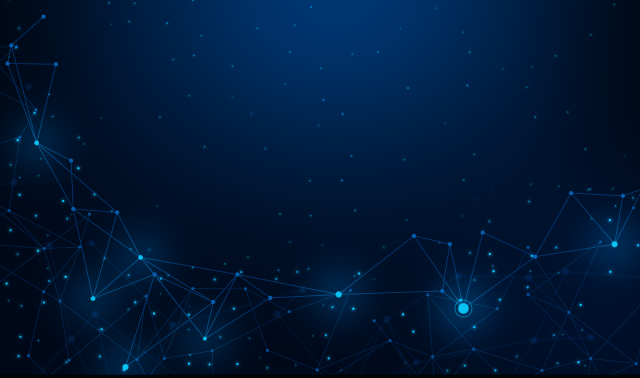
This background is drawn by a WebGL 2 fragment shader. Its source:

```glsl
#version 300 es
precision highp float;
// Night-blue backdrop with a glowing network of linked nodes along the left and lower edges.

uniform vec2 u_resolution;
out vec4 fragColor;

const vec3 NIGHT = vec3(0.0, 0.032, 0.095);
const vec3 SKY_GLOW = vec3(0.0, 0.180, 0.345);
const vec3 LINK_BLUE = vec3(0.02, 0.27, 0.56);
const vec3 NODE_BLUE = vec3(0.02, 0.36, 0.68);
const vec3 CYAN = vec3(0.03, 0.76, 0.95);

// Bright hubs: position and core radius, in canvas heights
const vec3 HUBS[8] = vec3[8](
  vec3(0.097, 0.622, 0.006), vec3(0.372, 0.319, 0.006),
  vec3(0.332, 0.029, 0.008), vec3(0.542, 0.104, 0.005),
  vec3(0.896, 0.221, 0.008), vec3(1.226, 0.184, 0.014),
  vec3(1.626, 0.354, 0.008), vec3(0.246, 0.210, 0.006));

// Upper rim of the network, from the top left to the right edge
const vec2 RIM[23] = vec2[23](
  vec2(0.115, 0.956), vec2(0.03, 0.88), vec2(0.02, 0.832), vec2(0.148, 0.83),
  vec2(0.097, 0.622), vec2(0.188, 0.575), vec2(0.194, 0.447), vec2(0.31, 0.438),
  vec2(0.372, 0.319), vec2(0.409, 0.274), vec2(0.564, 0.201), vec2(0.628, 0.274),
  vec2(0.715, 0.212), vec2(0.896, 0.221), vec2(1.095, 0.376), vec2(1.19, 0.354),
  vec2(1.17, 0.23), vec2(1.226, 0.184), vec2(1.277, 0.385), vec2(1.416, 0.321),
  vec2(1.511, 0.489), vec2(1.648, 0.482), vec2(1.7, 0.5));

vec2 hash2(vec2 p) {
  vec3 q = fract(p.xyx * vec3(0.1031, 0.1030, 0.0973));
  q += dot(q, q.yzx + 33.33);
  return fract((q.xx + q.yz) * q.zy);
}

float segmentDistance(vec2 p, vec2 a, vec2 b) {
  vec2 ab = b - a;
  return length(p - a - ab * clamp(dot(p - a, ab) / dot(ab, ab), 0.0, 1.0));
}

// Coverage of a shape of half-width w at distance d, with edge softness s
float cover(float d, float w, float s) {
  return clamp((w - d) / s + 0.5, 0.0, 1.0);
}

// Height below which the network spreads
float bandTop(float x) {
  return 0.25 + 0.2 * smoothstep(0.95, 1.6, x) + 0.65 * smoothstep(0.36, 0.06, x);
}

vec2 gridNode(vec2 id, float cell, float seed) {
  return (id + 0.1 + 0.8 * hash2(id + seed)) * cell;
}

// Jittered grid of nodes and random links: x = links, y = nodes
vec2 mesh(vec2 p, float cell, float seed, float radius, float soft) {
  vec2 ink = vec2(0.0);
  vec2 home = floor(p / cell);
  for (int k = 0; k < 9; k++) {
    vec2 id = home + vec2(k % 3 - 1, k / 3 - 1);
    vec2 a = gridNode(id, cell, seed);
    if (a.y > bandTop(a.x)) continue;
    ink.y = max(ink.y, cover(length(p - a), radius, soft));
    for (int j = 0; j < 4; j++) {
      vec2 other = id + (j < 3 ? vec2(1, j - 1) : vec2(0, 1));
      vec2 b = gridNode(other, cell, seed);
      if (b.y > bandTop(b.x) || hash2(id + other + seed).x < 0.5) continue;
      ink.x = max(ink.x, cover(segmentDistance(p, a, b), 0.0009, soft));
    }
  }
  return ink;
}

// Scattered specks, each with a faint halo
float specks(vec2 p, float cell, float seed, float density, float radius) {
  vec2 id = floor(p / cell);
  vec2 rnd = hash2(id + seed + 71.0);
  vec2 center = (id + 0.2 + 0.6 * hash2(id + seed)) * cell;
  float d = length(p - center);
  float halo = 0.35 * exp(-d * d / (radius * radius * 6.0));
  return step(rnd.x, density) * (0.35 + 0.65 * rnd.y) * (cover(d, radius, 1.0 / u_resolution.y) + halo);
}

void main() {
  vec2 p = gl_FragCoord.xy / u_resolution.y;
  float px = 1.0 / u_resolution.y;

  // Sky glow from the top centre and haze at the lower right
  vec2 fromTop = (p - vec2(0.885, 1.03)) * vec2(0.85, 1.0);
  vec2 fromHaze = p - vec2(1.55, 0.2);
  vec3 color = NIGHT + SKY_GLOW * exp(-3.9 * dot(fromTop, fromTop));
  color += vec3(0.0, 0.03, 0.07) * exp(-7.0 * dot(fromHaze, fromHaze));
  color *= 1.0 - 0.35 * smoothstep(0.45, 0.95, abs(p.x - 0.85)) * smoothstep(0.3, 0.9, p.y);

  // Blurred far mesh, then the fine mesh
  vec2 far = mesh(p, 0.21, 40.0, 0.009, 0.007);
  vec2 near = mesh(p, 0.135, 9.0, 0.004, px);
  color += LINK_BLUE * (0.15 * far.x + 0.18 * far.y);
  float links = 0.4 * near.x;
  float nodes = 0.8 * near.y;

  // Rim outline and its nodes
  for (int i = 0; i < RIM.length(); i++) {
    nodes = max(nodes, cover(length(p - RIM[i]), 0.0055, px));
    if (i > 0) links = max(links, 0.7 * cover(segmentDistance(p, RIM[i - 1], RIM[i]), 0.0011, px));
  }

  // Hubs with glow, ring and spokes to nearby rim nodes
  float glow = 0.0, cores = 0.0;
  for (int h = 0; h < HUBS.length(); h++) {
    vec2 hub = HUBS[h].xy;
    float radius = HUBS[h].z, d = length(p - hub);
    glow += exp(-d * d / 0.007) * (0.5 + radius * 40.0);
    cores = max(cores, cover(d, radius, px * 1.3));
    cores = max(cores, 0.5 * step(0.01, radius) * cover(abs(d - radius * 1.6), 0.0012, px));
    for (int i = 0; i < RIM.length(); i++) {
      float reach = distance(hub, RIM[i]);
      if (reach > 0.29 || reach < 0.01) continue;
      links = max(links, 0.7 * cover(segmentDistance(p, hub, RIM[i]), 0.0011, px));
    }
  }
  color += vec3(0.0, 0.12, 0.20) * glow;
  color = mix(color, mix(LINK_BLUE, CYAN, min(0.45 * glow, 0.6)), links);
  color = mix(color, NODE_BLUE, nodes);

  // Fine dust everywhere, brighter sparks within the band
  float inBand = smoothstep(0.16, -0.02, p.y - bandTop(p.x));
  color += CYAN * 0.45 * specks(p, 0.08, 3.0, 0.32, 0.0017);
  color += CYAN * 0.8 * inBand * specks(p, 0.075, 17.0, 0.45, 0.0027);
  color = mix(color, CYAN, cores);

  // Dark strip along the bottom edge
  color *= mix(0.15, 1.0, smoothstep(0.006, 0.011, p.y));
  fragColor = vec4(color, 1.0);
}
```
